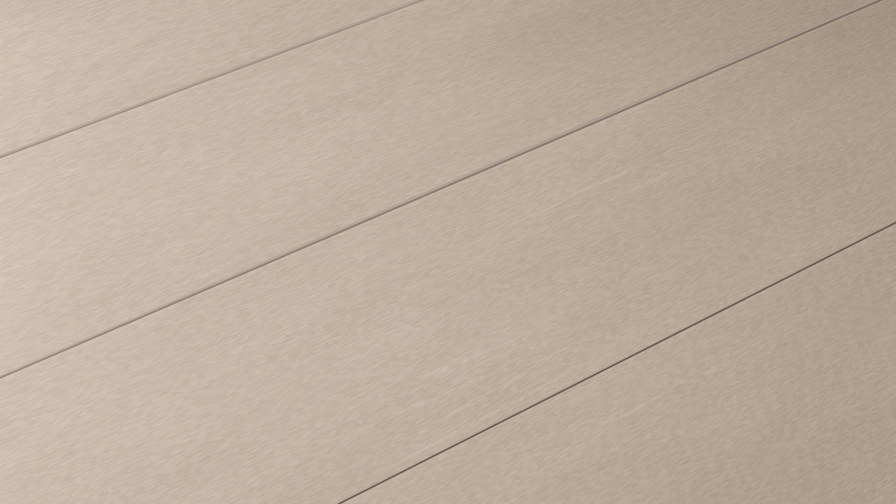
This texture is drawn by a Shadertoy shader. Its source:

```glsl
vec2 hash2(vec2 cell) {
    return fract(sin(vec2(dot(cell, vec2(127.1, 311.7)), dot(cell, vec2(269.5, 183.3)))) * 43758.5);
}

// x: distance to the nearest scattered point, y: random tone of its cell
vec2 cellular(vec2 p) {
    vec2 base = floor(p), nearest = vec2(9.0, 0.0);
    for (int j = -1; j <= 1; j++)
    for (int i = -1; i <= 1; i++) {
        vec2 cell = base + vec2(i, j);
        float dist = length(cell + hash2(cell) - p);
        if (dist < nearest.x) nearest = vec2(dist, hash2(cell + 37.0).x);
    }
    return nearest;
}

// Layered sines, each octave turned and bent by the last
float waves(vec2 p) {
    float sum = 0.0, amp = 0.5;
    for (int i = 0; i < 5; i++) {
        sum += amp * sin(p.x + 1.3 * sin(p.y + sum)) * cos(p.y * 0.9);
        p = mat2(1.5, 0.9, -0.9, 1.5) * p + 2.7;
        amp *= 0.6;
    }
    return sum;
}

float band(float d, float halfWidth, float px) {
    return 1.0 - smoothstep(halfWidth - px, halfWidth + px, abs(d));
}

// Fine pores, pale flecks and growth veins along a board
float woodGrain(vec2 wood) {
    vec2 bent = wood + vec2(0.0, 0.02 * waves(wood * vec2(2.5, 7.0)));
    vec2 speckle = cellular(bent * vec2(34.0, 135.0));
    vec2 fiber = cellular(bent * vec2(11.0, 95.0) + 8.0);
    float cloud = waves(wood * vec2(1.6, 6.5));
    float mottle = waves(wood * vec2(6.0, 16.0) + 4.0);

    float tone = 0.034 * (speckle.y - 0.5) + 0.018 * (fiber.y - 0.5);
    tone += 0.013 * cloud + 0.006 * mottle;
    tone -= 0.026 * smoothstep(0.75, 0.9, fiber.y) * (1.0 - smoothstep(0.15, 0.4, fiber.x));
    tone += 0.024 * smoothstep(0.2, 0.1, fiber.y) * (1.0 - smoothstep(0.15, 0.4, fiber.x));

    float rings = sin(wood.y * 75.0 + 5.0 * waves(wood * vec2(1.3, 5.0) + 2.0));
    float patches = smoothstep(0.2, 0.75, waves(wood * vec2(1.1, 4.2) + 9.0));
    return tone + 0.035 * smoothstep(0.75, 1.0, rings) * patches * fiber.y;
}

void mainImage(out vec4 fragColor, in vec2 fragCoord) {
    vec2 p = fragCoord / iResolution.y;
    float px = 0.8 / iResolution.y;

    // Perspective floor: boards fan out from a far vanishing point
    vec2 toVanish = vec2(7.75, 3.575) - p;
    float slope = toVanish.y / toVanish.x - 0.3726;
    float across = slope / (0.0491 + 0.1294 * slope);
    float along = 110.0 / toVanish.x;
    float board = floor(across);

    // Soft light falling from the left
    float light = 0.808 - 0.066 * p.x + 0.008 * exp(-5.0 * p.x);
    light -= 0.034 * smoothstep(0.5, 1.1, p.y) * smoothstep(0.6, 1.8, p.x);
    light -= 0.016 * smoothstep(0.75, 1.0, p.y) + 0.012 * smoothstep(0.3, 0.0, p.y);
    light += woodGrain(vec2(along + board * 3.7, across));
    vec3 color = vec3(light) - vec3(0.0, 0.064, 0.126) - vec3(0.0, 0.03, 0.06) * (0.75 - light);

    // Grooves, darker toward the near side; distance in canvas heights
    float groove = clamp(round(across), 0.0, 2.0);
    float d = (across - groove) / length(vec2(dFdx(across), dFdy(across))) / iResolution.y;
    float middle = band(groove - 1.0, 0.5, 0.1);
    float depth = clamp(0.42 * groove + 0.2 * middle * (p.x - 1.2), 0.0, 1.0);
    float bevelWidth = 0.0018 + 0.0016 * p.x * middle;
    color = mix(color, vec3(0.65, 0.59, 0.56), (0.5 - 0.15 * groove + 0.3 * middle * p.x) * band(d + 0.0035, bevelWidth, px));
    color += 0.018 * band(d - 0.0045, 0.0015, px);
    vec3 grooveColor = mix(vec3(0.59, 0.53, 0.50), vec3(0.31, 0.25, 0.22), depth);
    color = mix(color, grooveColor, 0.9 * band(d, 0.0016, px));

    fragColor = vec4(clamp(color, 0.0, 1.0), 1.0);
}
```
